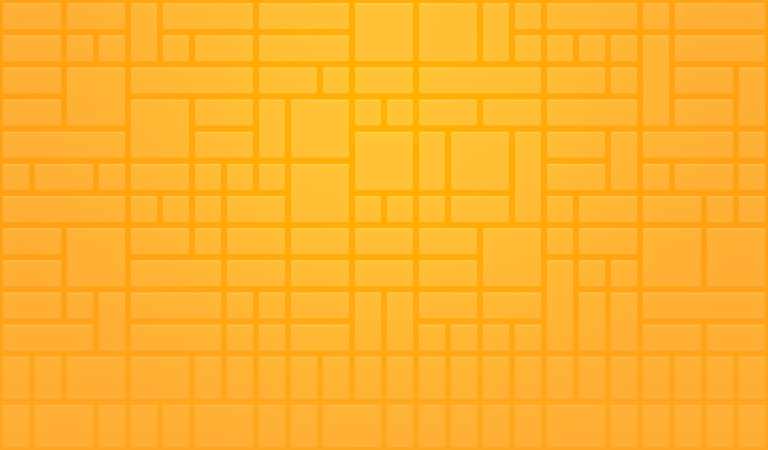
This pattern is drawn by a WebGL 2 fragment shader. Its source:

```glsl
#version 300 es
precision highp float;
// Draws an amber wall of irregular rectangular tiles with a warm glow near the top.

#define GRID vec2(24.0, 14.0)      // layout units across the canvas
#define BAND_HEIGHT 1.5            // height of each of the two bottom courses
#define TILE_AREA 6.5              // largest area that may stay undivided
#define GROUT_HALF 0.098           // half the joint width
#define BEVEL 0.045                // thickness of the bright upper rim
#define GLOW_CENTER vec2(0.5, 0.74)
#define GLOW_RADIUS 0.52
#define TILE_WARM vec3(1.0, 0.682, 0.200)
#define TILE_BRIGHT vec3(1.0, 0.762, 0.205)
#define GROUT_WARM vec3(1.0, 0.632, 0.095)
#define GROUT_BRIGHT vec3(1.0, 0.690, 0.010)
#define SEED 4.7

uniform vec2 u_resolution;
out vec4 fragColor;

float hash(vec2 p) {
    vec3 q = fract(vec3(p.xyx) * 0.1031 + SEED * 0.137);
    q += dot(q, q.yzx + 33.33);
    return fract((q.x + q.y) * q.z);
}

// Cuts the wall into smaller boxes until the one holding p is a tile (lo.xy, hi.xy).
vec4 findTile(vec2 p) {
    float wallBase = 2.0 * BAND_HEIGHT;
    vec2 lo = vec2(0.0, wallBase);
    vec2 hi = GRID;
    if (p.y < wallBase) {
        lo.y = p.y < BAND_HEIGHT ? 0.0 : BAND_HEIGHT;
        hi.y = lo.y + BAND_HEIGHT;
    }
    for (int i = 0; i < 14; i++) {
        vec2 size = hi - lo;
        vec2 key = lo * 7.0 + hi * 13.0;
        float limit = TILE_AREA * mix(0.2, 1.0, hash(key + 5.0));
        limit *= 0.5 + 0.5 * hi.y / GRID.y;
        bool small = size.x * size.y <= limit && size.x <= 6.0 && size.y <= 3.0;
        if (small || max(size.x, size.y) < 2.0) break;

        // Favor cuts across the longer side; sides below two units stay whole.
        bool cutX = size.x > size.y * mix(0.8, 2.2, hash(key + 17.0));
        if (size.x < 2.0) cutX = false;
        if (size.y < 2.0) cutX = true;
        float len = cutX ? size.x : size.y;
        float place = mix(0.15, 0.85, hash(key + 31.0));
        float offset = 1.0 + floor(place * (len - 1.0));
        if (cutX) {
            float cut = lo.x + offset;
            if (p.x < cut) hi.x = cut; else lo.x = cut;
        } else {
            float cut = lo.y + offset;
            if (p.y < cut) hi.y = cut; else lo.y = cut;
        }
    }
    return vec4(lo, hi);
}

void main() {
    vec2 uv = gl_FragCoord.xy / u_resolution;
    vec2 p = uv * GRID;
    float pixel = GRID.x / u_resolution.x;

    // Distances from the joint edges, positive inside the tile
    vec4 tile = findTile(p);
    vec2 toLow = p - tile.xy - GROUT_HALF;
    vec2 toHigh = tile.zw - p - GROUT_HALF;
    vec2 nearest = min(toLow, toHigh);
    float inside = min(nearest.x, nearest.y);

    // Shared light falloff, measured in canvas widths
    vec2 away = (uv - GLOW_CENTER) * vec2(1.0, u_resolution.y / u_resolution.x);
    float glow = 1.0 - smoothstep(0.0, GLOW_RADIUS, length(away));
    float lift = smoothstep(-0.1, 0.5, uv.y);

    // Tile face: faint vertical sheen, soft inner border and bright upper rim
    vec3 face = mix(TILE_WARM, TILE_BRIGHT, glow);
    float height = clamp((p.y - tile.y) / (tile.w - tile.y), 0.0, 1.0);
    face.g += 0.014 * (height - 0.4);
    face += vec3(0.0, 0.010, 0.018) * exp(-max(inside, 0.0) * 7.0);
    float rim = 1.0 - smoothstep(BEVEL - 0.5 * pixel, BEVEL + 0.5 * pixel, toHigh.y);
    face += vec3(0.0, 0.036, 0.085) * rim * mix(0.5, 1.0, lift);

    // Joints lose contrast toward the bottom
    vec3 grout = mix(GROUT_WARM, GROUT_BRIGHT, glow);
    grout = mix(grout, face, 0.3 * (1.0 - lift));

    float coverage = smoothstep(-0.6 * pixel, 0.6 * pixel, inside);
    fragColor = vec4(mix(grout, face, coverage), 1.0);
}
```
